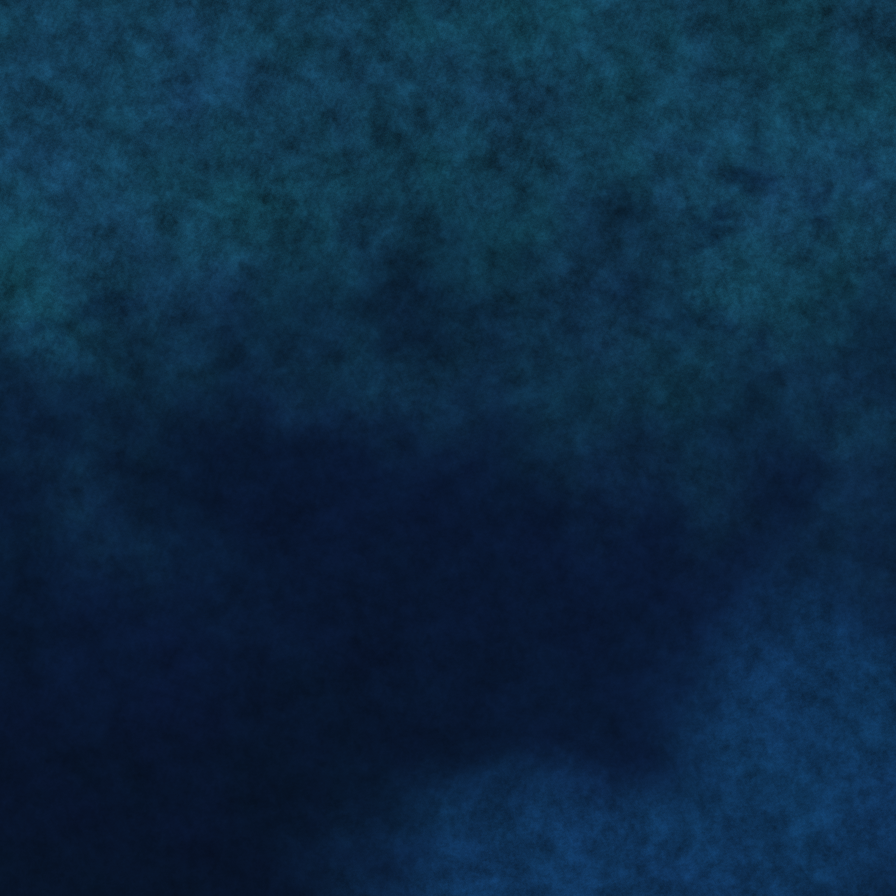
Write a three.js fragment shader that draws this texture.

```glsl
varying vec2 vUv;

const vec3 NAVY = vec3(0.036, 0.095, 0.195);
const vec3 TEAL = vec3(0.075, 0.232, 0.318);
const vec3 INK = vec3(0.040, 0.125, 0.215);
const vec3 BLUE = vec3(0.066, 0.215, 0.365);
const vec3 BLACK_BLUE = vec3(0.028, 0.072, 0.145);

float hash(vec2 p) {
  return fract(sin(dot(p, vec2(127.1, 311.7))) * 43758.5453);
}

float valueNoise(vec2 p) {
  vec2 cell = floor(p);
  vec2 f = fract(p);
  f = f * f * (3.0 - 2.0 * f);
  float low = mix(hash(cell), hash(cell + vec2(1.0, 0.0)), f.x);
  float high = mix(hash(cell + vec2(0.0, 1.0)), hash(cell + vec2(1.0, 1.0)), f.x);
  return mix(low, high, f.y);
}

// Layered noise, turned at each octave to hide the lattice
float fbm(vec2 p, float gain) {
  mat2 turn = mat2(0.8, 0.6, -0.6, 0.8);
  float sum = 0.0;
  float total = 0.0;
  float weight = 1.0;
  for (int i = 0; i < 6; i++) {
    sum += weight * valueNoise(p);
    total += weight;
    weight *= gain;
    p = turn * p * 2.03 + vec2(17.3, 9.1);
  }
  return sum / total;
}

// Soft elliptical wash, 1 at its heart and 0 outside
float wash(vec2 p, vec2 center, vec2 radius, float ragged) {
  float d = length((p - center) / radius) + ragged;
  return 1.0 - smoothstep(0.45, 1.3, d);
}

void main() {
  vec2 uv = vUv;
  float cloud = fbm(uv * 3.2 + vec2(4.7, 2.3), 0.55) - 0.5;
  float mottle = fbm(uv * 6.0 + vec2(31.0, 12.0), 0.68) - 0.5;

  // Teal upper field sinking into navy
  float tealAmount = smoothstep(0.28, 0.76, uv.y + cloud * 0.65 + mottle * 0.25);
  vec3 color = mix(NAVY, TEAL, tealAmount);

  // Dark blotches in the teal
  float stain = fbm(uv * vec2(4.0, 5.5) + vec2(8.2, 41.0), 0.66);
  color = mix(color, INK, 0.75 * tealAmount * smoothstep(0.5, 0.68, stain));

  // Deep lower left corner
  float corner = wash(uv, vec2(0.1, 0.0), vec2(0.42, 0.32), mottle);
  color = mix(color, BLACK_BLUE, 0.6 * corner);

  // Blue glow at the lower right
  float ragged = cloud * 0.7 + mottle * 0.8;
  float glow = wash(uv, vec2(0.91, 0.15), vec2(0.17, 0.22), ragged);
  glow = max(glow, wash(uv, vec2(0.68, 0.0), vec2(0.32, 0.14), ragged));
  color = mix(color, BLUE, 0.9 * glow);

  // Drift between green and violet tints
  float tint = fbm(uv * 9.0 + vec2(63.0, 27.0), 0.6) - 0.5;
  color += tint * vec3(-0.02, 0.045, -0.03) * (0.35 + 0.65 * tealAmount);

  // Fine paper grain, stronger in the lighter paint
  float grain = fbm(uv * 38.0 + vec2(5.0, 77.0), 0.85) - 0.5;
  float grainStrength = mix(0.6, 1.15, max(tealAmount, 0.6 * glow));
  color *= 1.0 + grain * grainStrength + mottle * 0.35;

  gl_FragColor = vec4(color, 1.0);
}
```
